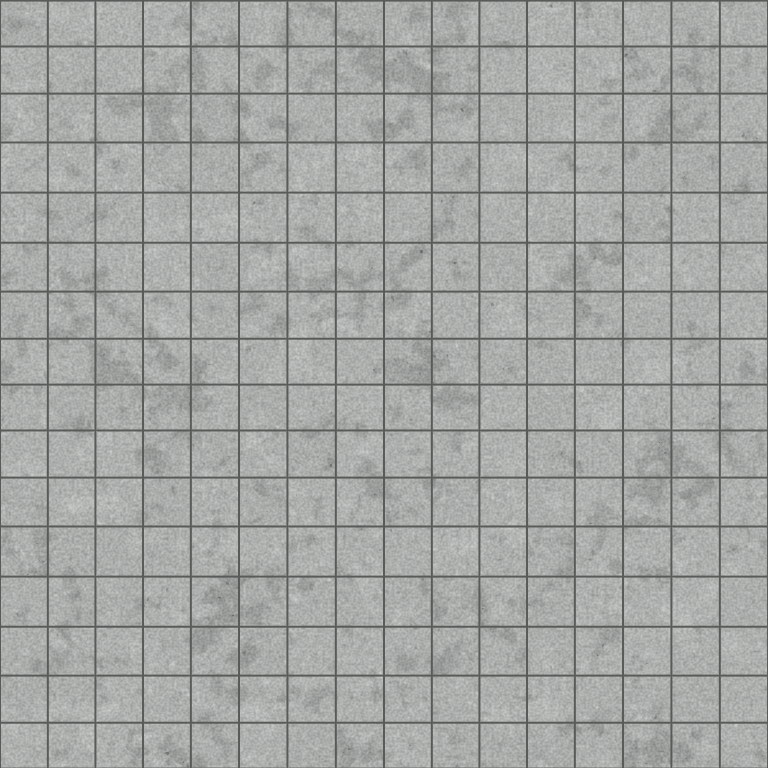
A Shadertoy shader for this texture:

```glsl
// Grey stone mosaic: 16 by 16 square tiles parted by thin dark joints that drift slightly.
// The stone is wrapped gradient noise (ragged dark patches, pale blotches, grain)
// with scattered elliptical chips and small pits; each tile varies a little.

#define TILES 16.0
#define JOINT_HALF_WIDTH 0.0013
#define JOINT_COLOUR vec3(0.345, 0.355, 0.345)
#define STONE_COLOUR vec3(0.676, 0.686, 0.677)
#define PATCH_DEPTH 0.075
#define PALE_LIFT 0.03
#define GRAIN 0.105
#define CHIP_CONTRAST 0.085
#define PIT_DEPTH 0.17
#define TILE_VARIATION 0.018

const float PI = 3.14159;

// Two random values in 0..1 for an integer cell
vec2 hash2(vec2 cell, float seed) {
    uint h = uint(cell.x) + 1024u * uint(cell.y) + 1048576u * uint(seed);
    h = h * 747796405u + 2891336453u;
    h = ((h >> ((h >> 28) + 4u)) ^ h) * 277803737u;
    h ^= h >> 22;
    return vec2(h & 65535u, h >> 16) / 65535.0;
}

float cornerSlope(vec2 cell, vec2 toPoint, float period, float seed) {
    float angle = 2.0 * PI * hash2(mod(cell, period), seed).x;
    return dot(vec2(cos(angle), sin(angle)), toPoint);
}

// Gradient noise that wraps after a whole number of cells
float noise(vec2 uv, float period, float seed) {
    vec2 p = uv * period, i = floor(p), f = p - i;
    vec2 w = f * f * f * (f * (f * 6.0 - 15.0) + 10.0);
    vec2 e = vec2(1.0, 0.0);
    float low = mix(cornerSlope(i, f, period, seed),
                    cornerSlope(i + e.xy, f - e.xy, period, seed), w.x);
    float high = mix(cornerSlope(i + e.yx, f - e.yx, period, seed),
                     cornerSlope(i + e.xx, f - e.xx, period, seed), w.x);
    return mix(low, high, w.y);
}

float fbm(vec2 uv, float period, float seed) {
    float sum = 0.0, amplitude = 0.5;
    for (int octave = 0; octave < 5; octave++) {
        sum += amplitude * noise(uv, period, seed + float(octave));
        period *= 2.0;
        amplitude *= 0.55;
    }
    return sum;
}

// Scattered ellipses: x = strongest cover, y = tone of that chip in -1..1
vec2 chips(vec2 uv, float period, float density, float seed) {
    vec2 p = uv * period, base = floor(p), best = vec2(0.0);
    float soft = 0.5 * period / iResolution.y + 0.04;
    for (int y = -1; y <= 1; y++)
    for (int x = -1; x <= 1; x++) {
        vec2 cell = base + vec2(x, y), id = mod(cell, period);
        vec2 look = hash2(id, seed + 1.0), kind = hash2(id, seed + 2.0);
        vec2 d = p - cell - hash2(id, seed);
        float c = cos(PI * look.x), s = sin(PI * look.x);
        d = mat2(c, -s, s, c) * d * vec2(1.0, 1.6);
        float radius = mix(0.15, 0.5, look.y * look.y);
        float cover = 1.0 - smoothstep(-soft, soft, length(d) - radius);
        cover *= step(kind.x, density);
        if (cover > best.x) best = vec2(cover, 2.0 * kind.y - 1.0);
    }
    return best;
}

// Drift of numbered joints from the even grid, in tile units
vec2 jointDrift(vec2 index) {
    return vec2(0.012 * (cos(PI * index.x / 4.0) - 1.0),
                0.0125 - 0.0625 * sin(PI * index.y / 4.0));
}

void mainImage(out vec4 fragColor, in vec2 fragCoord) {
    vec2 uv = fragCoord / iResolution.xy;
    float pixel = 1.0 / iResolution.y;

    // Tile layout, rows counted from the top
    vec2 grid = vec2(uv.x, 1.0 - uv.y) * TILES;
    vec2 nearest = floor(grid + 0.5);
    vec2 local = grid - jointDrift(nearest);
    vec2 tileRandom = hash2(mod(floor(local), TILES), 1.0) - 0.5;

    // Ragged dark patches gathered in regions, and pale blotches
    float region = noise(uv, 5.0, 10.0) + 0.5 * noise(uv, 11.0, 11.0);
    float patchField = fbm(uv, 26.0, 20.0) + 0.3 * region + 0.14 * tileRandom.x;
    float darkPatch = smoothstep(0.06, 0.3, patchField);
    float pale = smoothstep(0.08, 0.28, fbm(uv, 22.0, 30.0) - 0.15 * region);
    float tone = PALE_LIFT * pale - PATCH_DEPTH * darkPatch + TILE_VARIATION * tileRandom.y;

    // Chips with uneven outlines, then pits, mostly in the patchy regions
    vec2 warp = 0.004 * vec2(noise(uv, 120.0, 40.0), noise(uv, 120.0, 41.0));
    vec2 chip = chips(uv + warp, 64.0, 0.22, 50.0);
    vec2 fleck = chips(uv + warp, 150.0, 0.25, 60.0);
    vec2 pit = chips(uv + 0.5 * warp, 190.0, 0.1, 70.0);
    tone += CHIP_CONTRAST * (0.55 * chip.x * chip.y + 0.7 * fleck.x * fleck.y);
    tone -= PIT_DEPTH * pit.x * max(pit.y, 0.0) * smoothstep(-0.15, 0.3, patchField);

    // Fine grain
    tone += GRAIN * (noise(uv, 300.0, 80.0) + 0.5 * noise(uv, 130.0, 81.0));
    vec3 colour = STONE_COLOUR + tone;

    // Joints
    vec2 toJoint = abs(local - nearest) / TILES;
    float edge = min(toJoint.x, toJoint.y);
    float joint = clamp((JOINT_HALF_WIDTH - edge) / pixel + 0.5, 0.0, 1.0);
    fragColor = vec4(mix(colour, JOINT_COLOUR, joint), 1.0);
}
```
